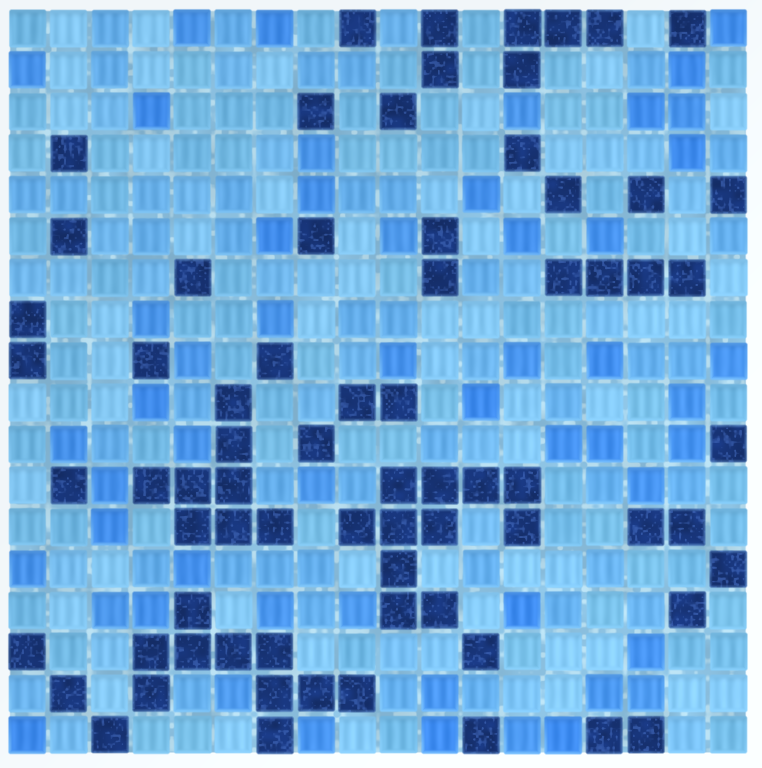
Reproduce this texture procedurally as a WebGL 1 fragment shader.

```glsl
precision highp float;
// Sheet of small glass mosaic tiles, 18 by 18, on a white ground.
// Each cell hashes to a pale, medium or glittering navy tile; rounded-box
// distances shape the tiles, noise adds glass streaks, glitter and worn grout.
uniform vec2 u_resolution;

#define TILES 18.0
#define SHEET_MIN vec2(0.009, 0.016)
#define SHEET_MAX vec2(0.983, 0.990)
#define HALF_TILE 0.456
#define CORNER 0.055
#define JITTER 0.012
#define NAVY_SHARE 0.21
#define MEDIUM_SHARE 0.17
#define GLITTER_CELLS 15.0
#define STREAK 0.035

const vec3 WHITE = vec3(0.96, 0.98, 0.99);
const vec3 GROUT = vec3(0.53, 0.73, 0.85);
const vec3 MESH = vec3(0.74, 0.87, 0.92);
const vec3 SKY = vec3(0.39, 0.68, 0.92);
const vec3 AQUA = vec3(0.45, 0.73, 0.88);
const vec3 PALE = vec3(0.52, 0.79, 0.96);
const vec3 MEDIUM = vec3(0.24, 0.54, 0.93);
const vec3 NAVY = vec3(0.09, 0.20, 0.46);
const vec3 GLINT = vec3(0.25, 0.40, 0.72);
const vec3 NAVY_RIM = vec3(0.31, 0.49, 0.73);

float hash(vec2 p) {
  vec3 q = fract(p.xyx * vec3(0.1031, 0.1030, 0.0973));
  q += dot(q, q.yzx + 33.33);
  return fract((q.x + q.y) * q.z);
}

float noise(vec2 p) {
  vec2 i = floor(p);
  vec2 f = fract(p);
  f = f * f * (3.0 - 2.0 * f);
  return mix(mix(hash(i), hash(i + vec2(1.0, 0.0)), f.x),
             mix(hash(i + vec2(0.0, 1.0)), hash(i + 1.0), f.x), f.y);
}

float roundedBox(vec2 p, vec2 halfSize, float radius) {
  vec2 d = abs(p) - halfSize + radius;
  return length(max(d, 0.0)) + min(max(d.x, d.y), 0.0) - radius;
}

// Pale or medium glass: soft vertical streaks and a bright lower edge
vec3 glassTile(vec2 p, vec2 id, float kind, float inset) {
  float tint = hash(id + 41.0);
  vec3 color = mix(SKY, PALE, smoothstep(0.25, 0.75, tint));
  color = mix(color, AQUA, 0.75 * step(0.68, hash(id + 73.0)));
  float medium = step(kind, NAVY_SHARE + MEDIUM_SHARE);
  color = mix(color, mix(MEDIUM, SKY, 0.45 * tint), medium);
  float streaks = cos(p.x * 19.0 + 3.0 * tint) + noise(vec2(p.x * 9.0, p.y * 2.0) + id * 17.0) - 0.5;
  color += STREAK * streaks * smoothstep(0.02, 0.15, inset);
  color *= 1.0 - 0.08 * smoothstep(0.22, 0.44, p.y);
  float rim = 1.0 - smoothstep(0.02, 0.11, inset);
  float lit = smoothstep(-0.2, 0.5, -p.y - 0.4 * p.x);
  return mix(color, PALE + 0.05, rim * (0.15 + 0.4 * lit));
}

// Navy glass: fine glitter under a lighter bevel
vec3 navyTile(vec2 p, vec2 id, float inset) {
  float grain = noise((p + 0.5) * GLITTER_CELLS + id * 29.0);
  float cloud = noise(p * 4.0 + id * 13.0);
  vec3 color = NAVY * (0.85 + 0.3 * cloud);
  color = mix(color, GLINT, 0.65 * smoothstep(0.5, 0.95, grain));
  float rim = 1.0 - smoothstep(0.01, 0.09, inset);
  return mix(color, NAVY_RIM, rim * (0.45 + 0.4 * cloud));
}

void main() {
  vec2 uv = gl_FragCoord.xy / u_resolution;
  vec2 grid = (uv - SHEET_MIN) / (SHEET_MAX - SHEET_MIN) * TILES;
  float blur = 1.2 * TILES / min(u_resolution.x, u_resolution.y);
  vec2 id = floor(grid);

  // Grout with pale, uneven mesh threads
  float thread = smoothstep(0.4, 0.8, noise(grid * 7.0));
  vec3 grout = mix(GROUT, MESH, 0.8 * thread);
  grout *= 0.94 + 0.12 * noise(grid * 2.0 + 50.0);
  float sheet = roundedBox(grid - 0.5 * TILES, vec2(0.5 * TILES - 0.08), 0.05);
  vec3 color = mix(grout, WHITE, smoothstep(-blur, blur, sheet));

  // Hand-set tile: small shifts in position and size
  vec2 shift = (vec2(hash(id + 7.0), hash(id + 19.0)) - 0.5) * 2.0 * JITTER;
  vec2 p = grid - id - 0.5 - shift;
  vec2 halfSize = vec2(HALF_TILE) - JITTER * vec2(hash(id + 23.0), hash(id + 31.0));
  float edge = roundedBox(p, halfSize, CORNER);
  float kind = hash(id + 3.0);
  vec3 tile = kind < NAVY_SHARE ? navyTile(p, id, -edge) : glassTile(p, id, kind, -edge);

  // Tiles exist only inside the sheet
  vec2 inside = step(vec2(0.0), grid) * step(grid, vec2(TILES));
  float cover = (1.0 - smoothstep(-blur, blur, edge)) * inside.x * inside.y;
  color = mix(color, tile, cover);

  // Light falls off gently away from the lower right
  color *= 0.985 + 0.04 * smoothstep(0.6, 1.6, uv.x + 1.0 - uv.y);
  gl_FragColor = vec4(clamp(color, 0.0, 1.0), 1.0);
}
```
